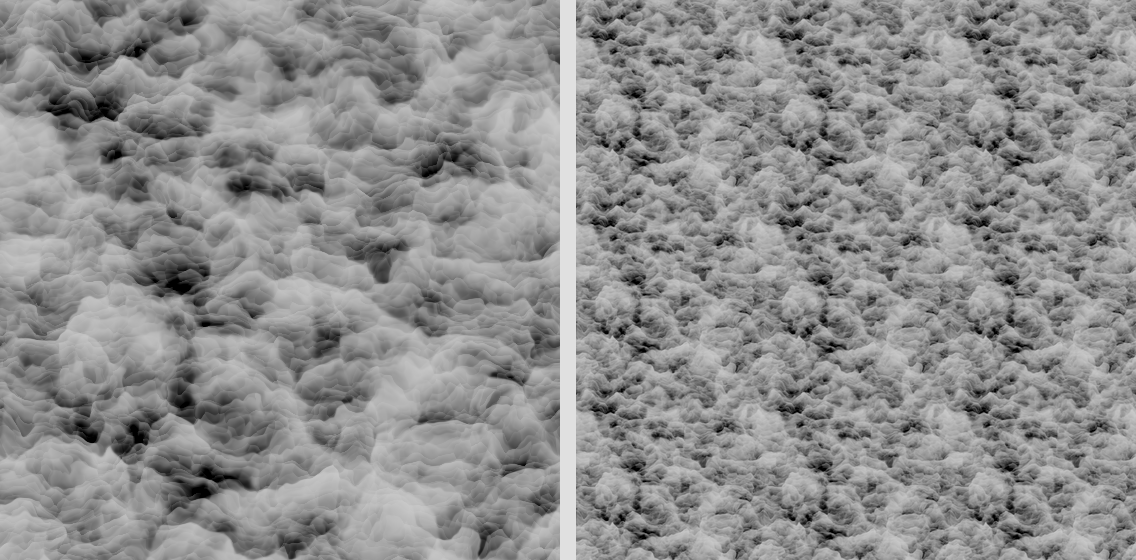
Left: one tile. Right: repeated 3 by 3.
Reproduce this texture procedurally as a Shadertoy shader.

```glsl
const int   PUFF_LAYERS = 5;
const float AMPLITUDE[5] = float[5](0.50, 1.0, 0.80, 0.50, 0.28);
const float SQUASH      = 0.2;    // extra rows per column, flattens the puffs
const float LIGHT_RISE  = 1.05;   // puffs brighten towards their tops
const float TONE_SPREAD = 1.4;    // tone change from puff to puff
const float VEIN        = 0.8;    // bright ridges between puffs
const float HAZY        = 11.0;   // softest puff border
const float CRISP       = 38.0;   // sharpest puff border
const float WARP        = 0.036;
const float WARP_CELLS  = 11.0;
const float CONTRAST    = 0.60;
const float HIGHLIGHT   = 0.82;
const float SHADE       = 0.228;

// Wrapped integer hash: three values in 0..1 per lattice cell
vec3 hash(vec2 cell, vec2 period, float seed) {
    vec2 wrapped = floor(mod(cell + 0.5, period));
    uvec3 v = uvec3(vec3(wrapped, seed)) * 1664525u + 1013904223u;
    v.x += v.y * v.z; v.y += v.z * v.x; v.z += v.x * v.y;
    v ^= v >> 16u;
    v.x += v.y * v.z; v.y += v.z * v.x; v.z += v.x * v.y;
    return vec3(v >> 8u) / 16777216.0;
}

// Tiling value noise, three channels
vec3 valueNoise(vec2 uv, float count, float seed) {
    vec2 p = uv * count, cell = floor(p), f = p - cell;
    vec2 period = vec2(count);
    f = f * f * (3.0 - 2.0 * f);
    vec3 low  = mix(hash(cell, period, seed),
                    hash(cell + vec2(1, 0), period, seed), f.x);
    vec3 high = mix(hash(cell + vec2(0, 1), period, seed),
                    hash(cell + vec2(1, 1), period, seed), f.x);
    return mix(low, high, f.y);
}

// Ragged displacement that frays the puff outlines
vec2 warp(vec2 uv) {
    vec2 offset = vec2(0.0);
    float amount = WARP, count = WARP_CELLS;
    for (int i = 0; i < 4; i++) {
        offset += amount * (valueNoise(uv, count, 20.0 + float(i)).xy - 0.5);
        amount *= 0.5;
        count *= 2.0;
    }
    return uv + offset;
}

// Soft cellular layer: each cell is a puff, light on top and dark below
float puffs(vec2 uv, float count, float sharpness, float seed) {
    vec2 period = vec2(count, count + floor(count * SQUASH));
    vec2 p = uv * period, cell = floor(p);
    float total = 0.0, shade = 0.0;
    for (int y = -1; y <= 1; y++)
    for (int x = -1; x <= 1; x++) {
        vec2 neighbour = cell + vec2(x, y);
        vec3 rnd = hash(neighbour, period, seed);
        vec2 toPoint = p - neighbour - rnd.xy;
        float shrink = mix(0.75, 1.4, fract(rnd.z * 57.0));
        float weight = exp(-sharpness * shrink * dot(toPoint, toPoint));
        total += weight;
        shade += weight * (LIGHT_RISE * toPoint.y + TONE_SPREAD * (rnd.z - 0.5));
    }
    total = max(total, 1e-30);
    float radius = sqrt(max(-log(total) / sharpness, 0.0) + 0.003);
    return shade / total + VEIN * (radius - 0.45);
}

void mainImage(out vec4 fragColor, in vec2 fragCoord) {
    vec2 uv = fragCoord / iResolution.xy;
    vec2 frayed = warp(uv);
    float sharpness = mix(HAZY, CRISP, valueNoise(uv, 7.0, 40.0).z);

    // Puffs from large to small
    float density = 0.0, count = 4.0;
    for (int i = 0; i < PUFF_LAYERS; i++) {
        density += AMPLITUDE[i] * puffs(frayed, count + 1.0, sharpness, float(i) + 1.0);
        count *= 2.0;
    }

    // Compressed highlights, long shadows
    float grey = HIGHLIGHT - SHADE * exp(-CONTRAST * density);
    fragColor = vec4(vec3(clamp(grey, 0.0, 1.0)), 1.0);
}
```
